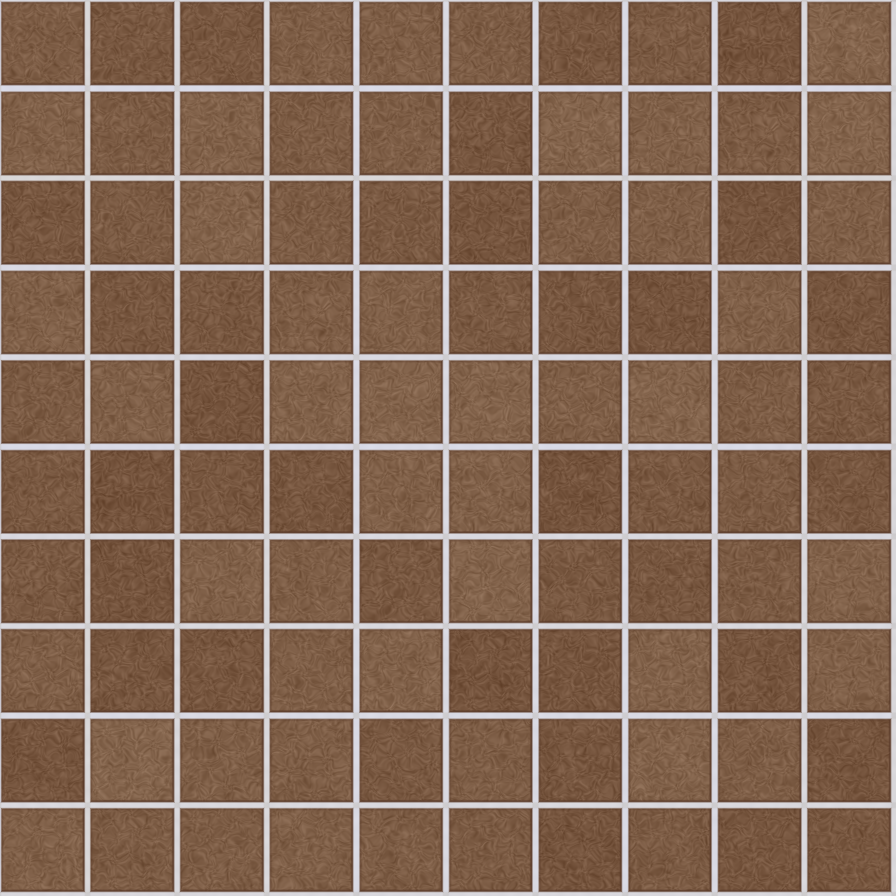
A WebGL 1 fragment shader for this pattern:

```glsl
precision highp float;

uniform vec2 u_resolution;

// Layout, in units of one tile pitch
const float TILES = 10.0;
const vec2 GRID_SHIFT = vec2(0.023, -0.013);
const float GROUT_HALF = 0.034;
const float GROUT_VARIATION = 0.006;
const float EDGE_SOFTNESS = 0.013;
const float RIM_WIDTH = 0.036;

// Surface strengths
const float GRAIN_FREQUENCY = 21.0;
const float GRAIN_AMOUNT = 0.085;
const float MOTTLE_AMOUNT = 0.03;
const float RIM_STRONG = 0.85;
const float RIM_WEAK = 0.4;

// Colours
const vec3 TILE_DARK = vec3(0.455, 0.325, 0.235);
const vec3 TILE_LIGHT = vec3(0.515, 0.392, 0.298);
const vec3 RIM_COLOUR = vec3(0.34, 0.215, 0.15);
const vec3 GROUT_LAVENDER = vec3(0.85, 0.855, 0.91);
const vec3 GROUT_WARM = vec3(0.85, 0.84, 0.84);
const vec3 JOINT_GREY = vec3(0.79, 0.78, 0.78);

float hash(vec2 p) {
  vec3 q = fract(p.xyx * 0.1031);
  q += dot(q, q.yzx + 33.33);
  return fract((q.x + q.y) * q.z);
}

vec2 latticeGradient(vec2 cell) {
  float angle = 6.2832 * hash(cell);
  return vec2(cos(angle), sin(angle));
}

float gradientNoise(vec2 p) {
  vec2 i = floor(p);
  vec2 f = fract(p);
  vec2 u = f * f * f * (f * (f * 6.0 - 15.0) + 10.0);
  vec2 e = vec2(1.0, 0.0);
  float a = dot(latticeGradient(i), f);
  float b = dot(latticeGradient(i + e.xy), f - e.xy);
  float c = dot(latticeGradient(i + e.yx), f - e.yx);
  float d = dot(latticeGradient(i + e.xx), f - e.xx);
  return mix(mix(a, b, u.x), mix(c, d, u.x), u.y);
}

// Short curled flecks: fine noise bent by a coarser field
float leatherGrain(vec2 p) {
  vec2 bend = vec2(gradientNoise(p * 0.35), gradientNoise(p * 0.35 + 47.0));
  vec2 q = p + 2.0 * bend;
  return gradientNoise(q) + 0.6 * gradientNoise(q * vec2(1.3, 1.9) + 19.0);
}

vec3 tileColour(vec2 cell, vec2 local, vec2 edge) {
  float tone = hash(cell + 7.0);
  vec2 surface = local + 5.0 * floor(16.0 * vec2(hash(cell + 31.0), hash(cell + 73.0)));
  float mottle = gradientNoise(surface * 4.0);
  float grain = leatherGrain(surface * GRAIN_FREQUENCY);
  vec3 colour = mix(TILE_DARK, TILE_LIGHT, tone);
  colour += GRAIN_AMOUNT * grain + MOTTLE_AMOUNT * mottle;

  // Bevel shade, heavier on the right and bottom
  vec2 side = vec2(step(0.5, local.x), step(local.y, 0.5));
  vec2 shade = 1.0 - smoothstep(vec2(0.2 * RIM_WIDTH), vec2(RIM_WIDTH), edge);
  shade *= mix(vec2(RIM_WEAK), vec2(RIM_STRONG), side);
  return mix(colour, RIM_COLOUR, max(shade.x, shade.y));
}

void main() {
  float side = min(u_resolution.x, u_resolution.y);
  vec2 grid = gl_FragCoord.xy / side * TILES + GRID_SHIFT;
  vec2 cell = floor(grid);
  vec2 local = fract(grid);

  // Each grout line has its own width and tint
  vec2 line = floor(grid + 0.5);
  vec2 lineTone = vec2(hash(vec2(line.x, 101.0)), hash(vec2(211.0, line.y)));
  vec2 halfWidth = GROUT_HALF + GROUT_VARIATION * (lineTone - 0.5);
  vec2 edge = abs(grid - line) - halfWidth;

  float soft = max(EDGE_SOFTNESS, 0.6 * TILES / side);
  vec2 cover = 1.0 - smoothstep(vec2(-soft), vec2(soft), edge);
  float tint = edge.x < edge.y ? lineTone.x : lineTone.y;
  vec3 grout = mix(GROUT_WARM, GROUT_LAVENDER, tint);
  grout = mix(grout, JOINT_GREY, 0.7 * cover.x * cover.y);
  grout += 0.02 * gradientNoise(grid * 9.0);

  vec3 colour = tileColour(cell, local, edge);
  colour = mix(colour, grout, max(cover.x, cover.y));
  gl_FragColor = vec4(colour, 1.0);
}
```
